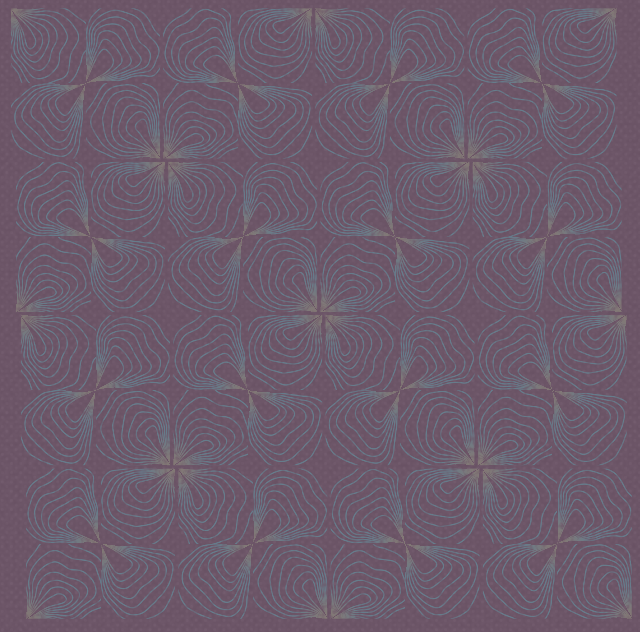
Reproduce this pattern procedurally as a Shadertoy shader.

```glsl
// Four by four tiles of looping contour petals on a dotted mauve ground

vec2 hashGradient(vec2 cell) {
    float h = fract(sin(dot(cell, vec2(127.1, 311.7))) * 4375.85);
    return vec2(cos(h * 6.2832), sin(h * 6.2832));
}

float gradientNoise(vec2 p) {
    vec2 i = floor(p), f = p - i;
    vec2 u = f * f * f * (f * (f * 6.0 - 15.0) + 10.0);
    vec2 e = vec2(1, 0);
    float low = mix(dot(hashGradient(i), f), dot(hashGradient(i + e), f - e), u.x);
    float high = mix(dot(hashGradient(i + e.yx), f - e.yx), dot(hashGradient(i + 1.0), f - 1.0), u.x);
    return mix(low, high, u.y);
}

// Hand-drawn wobble that vanishes at the hub
vec2 wobble(vec2 d, float seed) {
    vec2 n = d * 2.2 + seed;
    vec2 shift = vec2(gradientNoise(n), gradientNoise(n + 17.3));
    shift += 0.08 * vec2(gradientNoise(n * 3.0), gradientNoise(n * 3.0 + 9.1));
    return d + 0.14 * shift * smoothstep(0.0, 0.8, length(d));
}

// Wide loops that leave the hub in two tight bundles
float roundPetal(vec2 d, float seed) {
    d = wobble(d, seed);
    float r = length(d);
    float lean = abs(atan(d.y, d.x) - 0.82) / mix(0.62, 0.80, smoothstep(0.0, 0.7, r));
    lean = pow(lean + 1e-4, mix(4.0, 2.0, smoothstep(0.0, 0.5, r)));
    float beyond = max(r - 0.38, 0.0) / 0.85;
    return 7.5 * length(vec2(lean, beyond)) - 0.5;
}

// Leaning teardrops that fan out of the hub
float fanPetal(vec2 d, float seed) {
    d = wobble(d, seed);
    float r = length(d);
    float lean = atan(d.y, d.x) - 1.02;
    lean /= (lean > 0.0 ? 0.54 : 0.98) * mix(0.68, 1.0, smoothstep(0.0, 0.55, r));
    lean = pow(abs(lean) + 1e-4, 1.3);
    float beyond = max(r - 0.5, 0.0) / 0.68;
    return 6.5 * length(vec2(lean, beyond)) - 0.3;
}

float petalLevel(vec2 d, float seed, bool rounded) {
    return rounded ? roundPetal(d, seed) : fanPetal(d, seed);
}

void mainImage(out vec4 fragColor, in vec2 fragCoord) {
    vec2 uv = fragCoord / iResolution.y;

    // Ground with faint staggered dots
    float dots = sin(uv.x * 430.0) * sin(uv.y * 430.0);
    vec3 color = vec3(0.43, 0.34, 0.41);
    color += 0.018 * smoothstep(0.2, 0.9, dots) - 0.007;
    color += 0.02 * gradientNoise(uv * 150.0);

    // Each row of tiles steps a little to the left
    float row = floor((uv.y - 0.0185) / 0.2427);
    vec2 grid = (uv - vec2(0.0389 - 0.008 * row, 0.0185)) / vec2(0.2408, 0.2427);
    vec2 tile = floor(grid);
    vec2 q = 2.0 * fract(grid) - 1.0;

    // Alternate tiles are turned a quarter
    if (mod(tile.x + tile.y, 2.0) < 0.5) q = vec2(q.y, -q.x);

    // Fold each quadrant so that its hub lies at zero
    bool rounded = q.x * q.y > 0.0;
    float seed = (q.x > 0.0 ? 3.7 : 11.2) + (rounded ? 0.0 : 23.0);
    vec2 d = abs(q);
    if (!rounded) d = 1.0 - d;

    // Distance to the nearest contour
    float level = petalLevel(d, seed, rounded);
    vec2 e = vec2(0.004, 0);
    vec2 slope = vec2(petalLevel(d + e, seed, rounded),
                      petalLevel(d + e.yx, seed, rounded)) - level;
    float dist = abs(fract(level) - 0.5) * e.x / max(length(slope), 1e-5);
    float pixel = 1.0 / (0.1207 * iResolution.y);
    float line = clamp(0.5 + 1.4 * (0.0085 - dist) / pixel, 0.0, 1.0);

    // Keep the drawn levels, tile margins and four by four area
    line *= step(0.0, level) * step(level, rounded ? 7.0 : 7.2);
    float edge = max(abs(q.x), abs(q.y));
    line *= 1.0 - smoothstep(0.985 - pixel, 0.985, edge);
    if (any(lessThan(tile, vec2(0))) || any(greaterThan(tile, vec2(3)))) line = 0.0;

    // Uneven ink, warm at the hubs and blue at the tips
    line *= clamp(0.88 + 0.9 * gradientNoise(uv * 140.0), 0.0, 1.0);
    vec3 ink = mix(vec3(0.51, 0.47, 0.46), vec3(0.40, 0.485, 0.545),
                   smoothstep(0.05, 0.5, length(d)));
    fragColor = vec4(mix(color, ink, line), 1.0);
}
```
